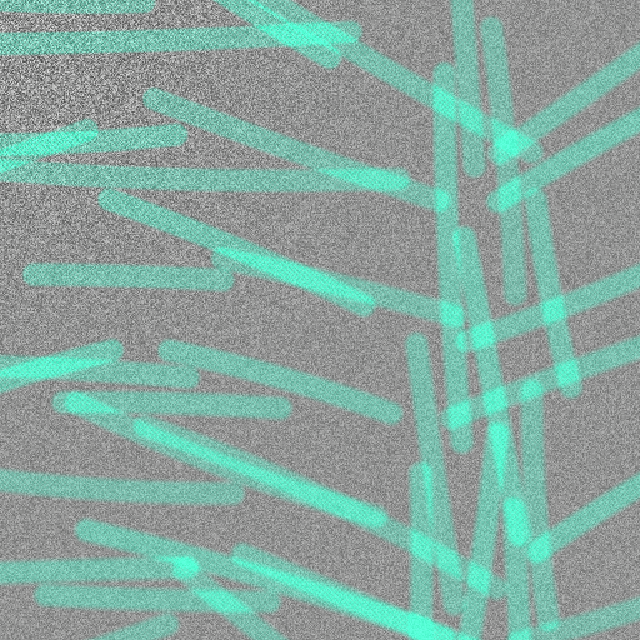
This pattern is drawn by a WebGL 1 fragment shader. Its source:

```glsl
precision highp float;
// Translucent mint strokes, slightly bent and round-ended, cross on grainy grey.
// Spread capsules in four direction families add up their tint, so crossings glow;
// grain and stipple are crisp at the upper left and soften toward the lower right.

uniform vec2 u_resolution;

#define STROKES 42
#define RADIUS 0.0172
#define TINT 0.41
#define BEND 0.22
#define GRAIN_CELLS 512.0
#define GRAIN_SOFT 0.15
#define GRAIN_CRISP 0.34
#define STIPPLE_CELLS 128.0
#define GREY vec3(0.573, 0.576, 0.574)
#define MINT vec3(0.34, 1.0, 0.84)

const float TAU = 6.2831853;

float hash(vec2 p) {
  vec3 q = fract(vec3(p.xyx) * 0.1031);
  q += dot(q, q.yzx + 33.33);
  return fract((q.x + q.y) * q.z);
}

// Triangular noise in -1..1, constant inside each grain cell
float grain(vec2 p) {
  vec2 cell = floor(p * GRAIN_CELLS) + 17.0;
  return hash(cell) + hash(cell + 731.0) - 1.0;
}

// Distance to a gently bent capsule along the local x axis
float strokeDistance(vec2 p, float halfLength, float bend) {
  float along = clamp(p.x, -halfLength, halfLength);
  return length(vec2(p.x - along, p.y - bend * along * along)) - RADIUS;
}

// Families: descending, level, ascending and upright
float strokeAngle(float family, float jitter) {
  float spread = family == 1.0 ? 0.12 : 0.5;
  float base = family == 3.0 ? 1.57 : (family - 1.0) * 0.48;
  return base + (jitter - 0.5) * spread;
}

// Summed tint of all strokes
float strokeTint(vec2 p, float softness) {
  float sum = 0.0;
  for (int i = 0; i < STROKES; i++) {
    float n = float(i);
    vec2 spot = fract(0.37 + n * vec2(0.754878, 0.569840));
    spot.y = pow(spot.y, 1.2);
    vec2 center = mix(vec2(-0.08), vec2(1.08), spot);

    float angle = strokeAngle(mod(n, 4.0), hash(vec2(n, 3.0)));
    float halfLength = mix(0.14, 0.34, hash(vec2(n, 11.0)));
    float bend = BEND * (2.0 * hash(vec2(n, 23.0)) - 1.0);
    float c = cos(angle), s = sin(angle);
    vec2 d = p - center;
    vec2 local = vec2(c * d.x + s * d.y, c * d.y - s * d.x);

    float edge = strokeDistance(local, halfLength, bend);
    float strength = TINT * mix(0.85, 1.15, hash(vec2(n, 41.0)));
    sum += strength * (1.0 - smoothstep(-softness, softness, edge));
  }
  return sum;
}

void main() {
  vec2 p = gl_FragCoord.xy / min(u_resolution.x, u_resolution.y);

  // Crispness is 1 at the upper left corner and fades out beyond the middle
  float crisp = 1.0 - smoothstep(0.0, 1.0, length(p - vec2(0.0, 1.0)));
  float softness = max(mix(0.0065, 0.0025, crisp), 0.7 / u_resolution.y);
  float tint = strokeTint(p, softness);

  // Diagonal dot lattice inside the strokes
  vec2 wave = cos(p * STIPPLE_CELLS * TAU);
  tint *= 1.0 + mix(0.18, 0.42, crisp) * wave.x * wave.y;
  tint = clamp(tint, 0.0, 1.0);

  float noise = grain(p) * mix(GRAIN_SOFT, GRAIN_CRISP, crisp * crisp);
  vec3 color = mix(GREY, MINT, tint) + noise * (1.0 - 0.6 * tint);
  gl_FragColor = vec4(clamp(color, 0.0, 1.0), 1.0);
}
```
